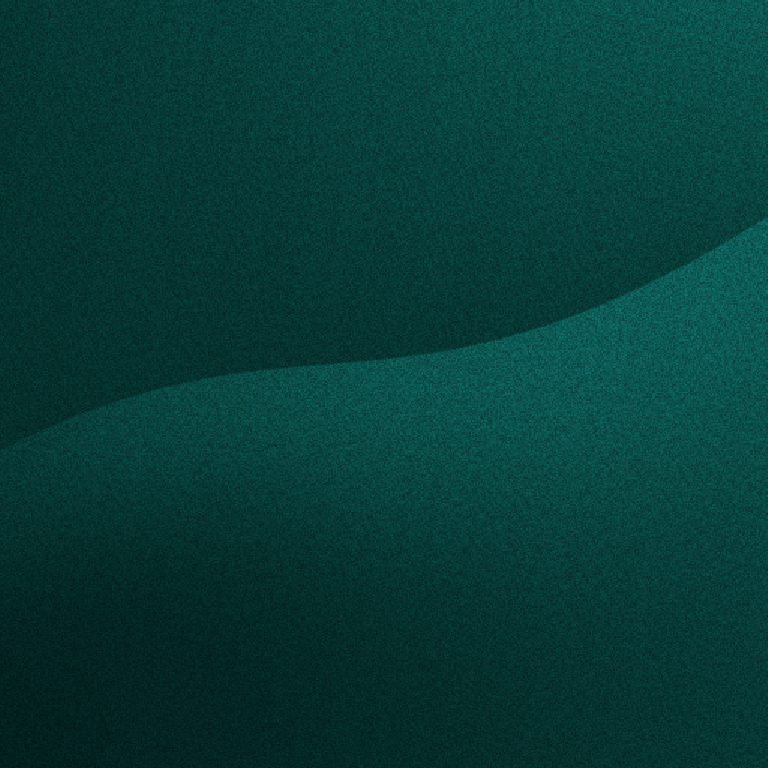
A Shadertoy shader for this background:

```glsl
// Grainy dark teal backdrop: a softly lit wave rising to the right under a shaded sky.

const vec3  DEEP_TEAL   = vec3(0.004, 0.100, 0.092);
const vec3  BRIGHT_TEAL = vec3(0.060, 0.420, 0.395);
const float DEEP_LEVEL   = 0.10;   // light level shown as DEEP_TEAL
const float BRIGHT_LEVEL = 0.42;   // light level shown as BRIGHT_TEAL
const float CREST_START = 0.414;   // crest height at the left edge
const float CREST_RISE  = 0.304;   // total climb to the right edge
const float CREST_SOFTNESS = 0.002;
const float GRAIN_CELLS  = 512.0;  // grain cells across the canvas
const float GRAIN_AMOUNT = 0.27;   // grain relative to the local light

float hash(vec2 p) {
    return fract(sin(dot(p, vec2(12.9898, 78.233))) * 43758.5453);
}

// Height of the wave crest: a sloped line with a gentle S-shaped bend
float crestHeight(float x) {
    float bend = -0.05 - 0.29 * tanh(3.0 * (x - 0.4));
    return CREST_START + CREST_RISE * x + x * (1.0 - x) * bend;
}

// Upper field: darkest at the crest, brightening upward and to the right
float skyLight(float x, float height) {
    float shade = 0.18 + 0.04 * x + 0.035 * pow(x, 4.0);
    return shade + max(height, 0.0) * (0.05 + 0.25 * x);
}

// Lower field: glow under the crest that reaches deeper toward the right
float waveLight(float x, float depth) {
    float base  = 0.125 + 0.07 * x + 0.015 * x * x;
    float glow  = 0.095 + 0.21 * x - 0.15 * x * x;
    float reach = 0.18 + 0.22 * x * x;
    float falloff = max(depth, 0.0) / reach;
    return base + glow * exp(-falloff * falloff);
}

// Film grain with a triangular spread around zero
float grain(vec2 uv) {
    vec2 cell = floor(uv * GRAIN_CELLS);
    return hash(cell) + hash(cell.yx * 1.37 + 19.7) - 1.0;
}

void mainImage(out vec4 fragColor, in vec2 fragCoord) {
    vec2 uv = fragCoord / iResolution.xy;
    float height = uv.y - crestHeight(uv.x);

    // Join both fields along a smooth crest
    float edge = max(CREST_SOFTNESS, 1.0 / iResolution.y);
    float above = smoothstep(-edge, edge, height);
    float light = mix(waveLight(uv.x, -height), skyLight(uv.x, height), above);

    // Grain scales with the light, then the level picks the colour
    light *= 1.0 + GRAIN_AMOUNT * grain(uv);
    float tone = (light - DEEP_LEVEL) / (BRIGHT_LEVEL - DEEP_LEVEL);
    vec3 color = mix(DEEP_TEAL, BRIGHT_TEAL, tone);
    fragColor = vec4(clamp(color, 0.0, 1.0), 1.0);
}
```
